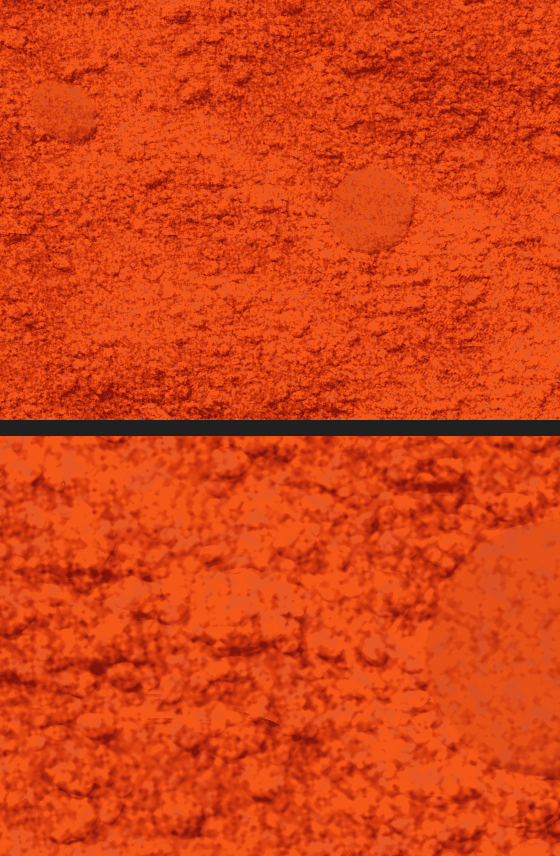
Top: the whole. Bottom: its middle third, enlarged.
This texture is drawn by a Shadertoy shader. Its source:

```glsl
float hash(vec2 p) {
    return fract(sin(dot(p, vec2(127.1, 311.7))) * 43758.5453);
}

float noise(vec2 p) {
    vec2 i = floor(p), f = fract(p);
    f = f * f * (3.0 - 2.0 * f);
    return mix(mix(hash(i), hash(i + vec2(1, 0)), f.x),
               mix(hash(i + vec2(0, 1)), hash(i + vec2(1, 1)), f.x), f.y);
}

float fbm(vec2 p) {
    float sum = 0.0, amp = 0.5;
    for (int i = 0; i < 6; i++) {
        sum += amp * noise(p);
        p = mat2(1.6, 1.2, -1.2, 1.6) * p + 7.3;
        amp *= 0.55;
    }
    return sum;
}

// Scattered domes: one per grid cell, kept with the given probability
float lumps(vec2 p, float size, float share) {
    vec2 g = p / size;
    float top = 0.0;
    for (int y = -1; y <= 1; y++)
    for (int x = -1; x <= 1; x++) {
        vec2 cell = floor(g) + vec2(x, y);
        float pick = hash(cell + size * 91.0);
        vec2 centre = cell + 0.15 + 0.7 * vec2(hash(cell + 3.7), hash(cell + 8.1));
        float radius = mix(0.22, 0.55, hash(cell + 5.9));
        float turn = 1.6 * hash(cell + 2.3) - 0.8;
        vec2 d = mat2(cos(turn), -sin(turn), sin(turn), cos(turn)) * (g - centre);
        d.y *= 1.0 + 0.5 * hash(cell + 6.4);
        float dome = pow(max(0.0, 1.0 - dot(d, d) / (radius * radius)), 0.6);
        top = max(top, step(pick, share) * radius * dome);
    }
    return top * size;
}

vec2 roughen(vec2 p) {
    p += 0.013 * (vec2(noise(p * 21.0), noise(p * 21.0 + 40.0)) - 0.5);
    return p + 0.004 * (vec2(noise(p * 75.0), noise(p * 75.0 + 60.0)) - 0.5);
}

float clods(vec2 q) {
    return lumps(q + 0.13, 0.23, 0.16);
}

// Powder surface: rolling ground, a few clods, many crumbs
float height(vec2 p) {
    vec2 q = roughen(p);
    float clod = clods(q);
    float bare = 1.0 - 0.85 * smoothstep(0.0, 0.02, clod);
    float crumbly = smoothstep(0.3, 0.65, noise(p * vec2(5.0, 8.0) + 11.0));
    float crumbs = 0.75 * lumps(q, 0.068, 0.32)
                 + 0.85 * lumps(q + 4.0, 0.034, 0.2 + 0.6 * crumbly)
                 + 0.9 * lumps(q + 9.0, 0.017, 0.3 + 0.6 * crumbly);
    float ground = 0.06 * fbm(p * vec2(4.5, 7.0)) + 0.016 * fbm(p * vec2(19.0, 25.0));
    return ground + 0.55 * clod + bare * crumbs;
}

void mainImage(out vec4 fragColor, in vec2 fragCoord) {
    vec2 p = fragCoord / iResolution.y;
    vec2 toLight = normalize(vec2(-0.5, 0.85));

    // Slope lighting
    float e = 0.002, h = height(p);
    vec2 slope = vec2(height(p + vec2(e, 0)) - h, height(p + vec2(0, e)) - h) / e;
    float lit = -dot(slope, toLight) / sqrt(1.0 + dot(slope, slope));

    // Cast shadows, and hollows that lie below their surroundings
    float near = height(p + toLight * 0.006) - h;
    float far = height(p + toLight * 0.018) - h;
    float below = height(p - toLight * 0.012) - h;
    float side = height(p + toLight.yx * vec2(0.012, -0.012)) - h;
    float shadow = smoothstep(0.001, 0.008, near) + 0.6 * smoothstep(0.004, 0.02, far);
    float hollow = clamp((far + below + side) / 0.02, -1.0, 1.0);

    // Fine powder grain, turned off the pixel axes
    vec2 turned = mat2(0.8, 0.6, -0.6, 0.8) * p;
    float grain = 2.3 * (noise(turned * 165.0) - 0.5)
                + 2.7 * (noise(turned.yx * 290.0 + 31.0) - 0.5);

    // Broad patches
    float patches = 1.5 * (noise(p * vec2(3.0, 4.0) + 5.0) - 0.5)
                  + 2.2 * (fbm(p * vec2(9.0, 13.0) + 3.0) - 0.53);

    float tone = 0.13 + 0.75 * lit - 1.0 * shadow - 0.65 * hollow
               + grain + patches + 0.4 * (p.x - 0.67);

    // Tone to colour: deep red, red, orange
    vec3 color = mix(vec3(0.52, 0.075, 0.04), vec3(0.77, 0.19, 0.055), smoothstep(-3.2, -0.6, tone));
    color = mix(color, vec3(0.87, 0.25, 0.06), smoothstep(-1.1, 0.15, tone));
    color = mix(color, vec3(0.955, 0.34, 0.09), smoothstep(-0.1, 1.2, tone));

    // Dull clods and pale dust specks
    float clod = smoothstep(0.0, 0.02, clods(roughen(p)));
    color = mix(color, vec3(0.82, 0.27, 0.08), 0.35 * clod);
    float dust = smoothstep(0.5, 0.75, noise(turned * 110.0 + 17.0));
    color += dust * smoothstep(-0.3, 0.7, tone) * vec3(-0.04, 0.0, 0.05);

    fragColor = vec4(color, 1.0);
}
```
